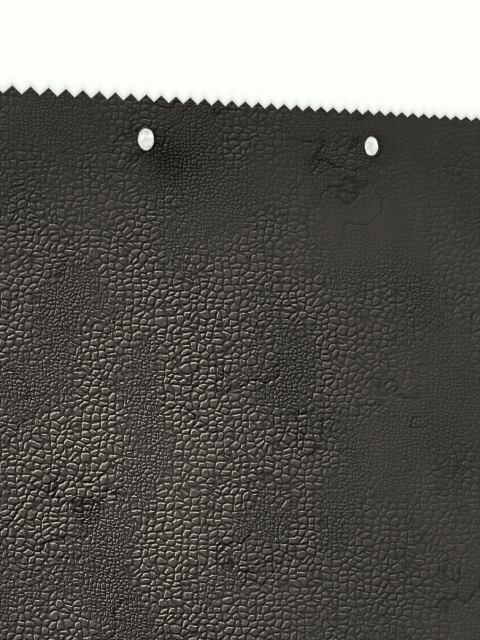
A WebGL 2 fragment shader for this texture:

```glsl
#version 300 es
precision highp float;
uniform vec2 u_resolution;
out vec4 fragColor;

vec2 hash2(vec2 cell) {
    vec3 h = fract(cell.xyx * vec3(0.1031, 0.1030, 0.0973));
    h += dot(h, h.yzx + 33.33);
    return fract((h.xx + h.yz) * h.zy);
}

float gradientDot(vec2 cell, vec2 offset) {
    float angle = 6.2832 * hash2(cell).x;
    return dot(vec2(cos(angle), sin(angle)), offset);
}

float gradientNoise(vec2 p) {
    vec2 i = floor(p), f = p - i;
    vec2 w = f * f * f * (f * (f * 6.0 - 15.0) + 10.0);
    vec2 e = vec2(1.0, 0.0);
    float low = mix(gradientDot(i, f), gradientDot(i + e, f - e), w.x);
    float high = mix(gradientDot(i + e.yx, f - e.yx), gradientDot(i + 1.0, f - 1.0), w.x);
    return mix(low, high, w.y);
}

float fbm(vec2 p) {
    float sum = 0.0, amplitude = 1.0;
    for (int i = 0; i < 3; i++) {
        sum += amplitude * gradientNoise(p);
        p = p * 2.03 + 7.3;
        amplitude *= 0.5;
    }
    return sum;
}

// Rounded cells: 0 in the gaps, 1 on the tops
float pebbles(vec2 p) {
    vec2 i = floor(p), f = p - i;
    float nearest = 8.0, second = 8.0;
    for (int y = -1; y <= 1; y++) {
        for (int x = -1; x <= 1; x++) {
            vec2 n = vec2(x, y);
            float d = length(n + 0.1 + 0.8 * hash2(i + n) - f);
            second = min(second, max(nearest, d));
            nearest = min(nearest, d);
        }
    }
    return smoothstep(0.0, 0.5, second - nearest);
}

// Long broken folds running up to the right
float folds(vec2 p) {
    vec2 q = mat2(0.94, -0.34, 0.34, 0.94) * p * vec2(4.0, 9.0);
    q += 0.6 * vec2(fbm(p * 9.0), fbm(p * 11.0 + 4.0));
    float line = 1.0 - smoothstep(0.0, 0.07, abs(gradientNoise(q)));
    return line * smoothstep(-0.05, 0.35, gradientNoise(p * 5.0 + 21.0));
}

float leatherHeight(vec2 p, float coarse) {
    vec2 warped = p + 0.008 * vec2(fbm(p * 24.0), fbm(p * 24.0 + 9.0));
    float large = pebbles(warped * vec2(58.0, 70.0));
    float fine = pebbles(warped * vec2(105.0, 125.0) + 5.0);
    return mix(fine * 0.75, large + 0.25 * fine, coarse) - 0.6 * folds(p);
}

float leatherTone(vec2 p) {
    float patchy = fbm(p * 4.0 + 3.0);
    float grain = 1.0 - 0.72 * smoothstep(0.4, 0.95, p.x + 0.25 * patchy);
    grain *= 1.0 - 0.65 * smoothstep(0.6, 1.1, p.y + 0.3 * patchy);
    float coarse = smoothstep(-0.3, 0.35, fbm(p * vec2(6.0, 3.5) + 14.0) + 0.25 * grain);

    // Relief lit from the upper left
    float height = leatherHeight(p, coarse);
    float slope = height - leatherHeight(p + vec2(-0.0022, 0.0036), coarse);
    float gloss = exp(-dot(p - vec2(0.24, 0.35), (p - vec2(0.24, 0.35)) * vec2(9.0, 5.0)));

    float tone = 0.235 - 0.035 * smoothstep(0.75, 1.1, p.y) + 0.025 * gloss;
    tone += 0.022 * patchy + 0.012 * gradientNoise(p * vec2(30.0, 3.0)) * smoothstep(0.5, 0.9, p.x);
    tone += grain * (0.11 * slope + 0.09 * (height - 0.6));
    tone += grain * (0.12 + 0.4 * gloss) * pow(max(slope, 0.0), 2.0);
    tone -= 0.025 * folds(p);
    return tone + 0.02 * gradientNoise(p * 170.0);
}

// Signed distance to the zigzag cut, positive on the leather
float zigzagEdge(vec2 p) {
    float phase = 0.35 + p.x * (25.0 + 11.0 * p.x);
    float tooth = abs(fract(phase) * 2.0 - 1.0);
    return 0.75 * (1.139 - 0.059 * p.x + mix(0.018, 0.008, p.x) * tooth - p.y);
}

float ellipse(vec2 p, vec2 center, vec2 radius) {
    return (length((p - center) / radius) - 1.0) * radius.x;
}

float punchedHoles(vec2 p) {
    vec2 q = p + 0.0015 * gradientNoise(p * 70.0);
    return min(ellipse(q, vec2(0.304, 1.043), vec2(0.017, 0.023)),
               ellipse(q, vec2(0.774, 1.029), vec2(0.014, 0.020)));
}

void main() {
    vec2 p = gl_FragCoord.xy / u_resolution.x;
    float soft = max(0.0016, 0.7 / u_resolution.x);
    vec3 paper = vec3(0.99, 1.0, 0.98);
    vec3 leatherTint = vec3(1.04, 1.0, 0.925);

    // Leather, shaded around the punched holes
    float tone = leatherTone(p);
    float hole = punchedHoles(p);
    tone -= 0.07 * exp(-abs(punchedHoles(p - vec2(0.006, -0.002))) / 0.005);
    tone -= 0.06 * exp(-pow(length(p - vec2(0.35, 1.0)) / 0.045, 2.0));
    vec3 leather = leatherTint * clamp(tone, 0.06, 0.72);

    // Paper behind the cut edge and through the holes
    float edge = zigzagEdge(p);
    vec3 wall = paper * (1.0 - 0.2 * exp(min(edge, 0.0) / 0.005));
    vec3 holeFill = paper * (0.9 + 0.18 * gradientNoise(p * 90.0));
    vec3 color = mix(wall, leather, smoothstep(-soft, soft, edge));
    color = mix(holeFill, color, smoothstep(-soft, soft, hole));
    fragColor = vec4(clamp(color, 0.0, 1.0), 1.0);
}
```
